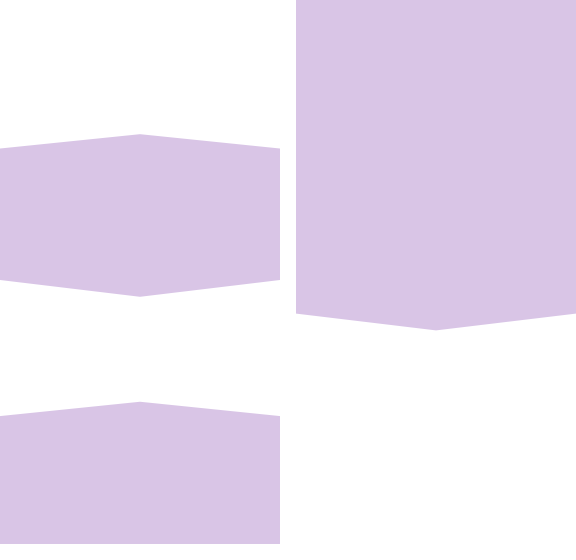
Left: the whole. Right: its middle third, enlarged.
A Shadertoy shader for this pattern:

```glsl
// Two broad lilac bands on white, stacked down the canvas. Each has a peaked
// roof and a pointed keel, formed from straight edges mirrored about the
// vertical centre line; a flat cut trims the keel of the lowest band.

#define BAND_COUNT 2
#define FIRST_PEAK 0.2396   // depth of the first peak, from the top
#define BAND_PITCH 0.4778   // distance from one peak to the next
#define BAND_DEPTH 0.2904   // peak to keel on the centre line
#define ROOF_DROP 0.0256    // fall of the roof towards the sides
#define KEEL_RISE 0.0300    // rise of the keel towards the sides
#define FLAT_CUT 0.9714     // depth where the lilac ends
#define LILAC vec3(0.850, 0.773, 0.902)
#define PAPER vec3(1.0)

// Signed distance in depth to one band: negative inside.
float bandDistance(float depth, float side, float peak) {
    float roof = peak + ROOF_DROP * side;
    float keel = peak + BAND_DEPTH - KEEL_RISE * side;
    return max(roof - depth, depth - min(keel, FLAT_CUT));
}

void mainImage(out vec4 fragColor, in vec2 fragCoord) {
    vec2 uv = fragCoord / iResolution.xy;
    float depth = 1.0 - uv.y;
    float side = abs(2.0 * uv.x - 1.0);   // 0 at the centre, 1 at the sides

    // Union of the repeated bands
    float d = 1.0;
    for (int i = 0; i < BAND_COUNT; i++) {
        d = min(d, bandDistance(depth, side, FIRST_PEAK + BAND_PITCH * float(i)));
    }

    // One-pixel edge smoothing
    float coverage = clamp(0.5 - d * iResolution.y, 0.0, 1.0);
    fragColor = vec4(mix(PAPER, LILAC, coverage), 1.0);
}
```
